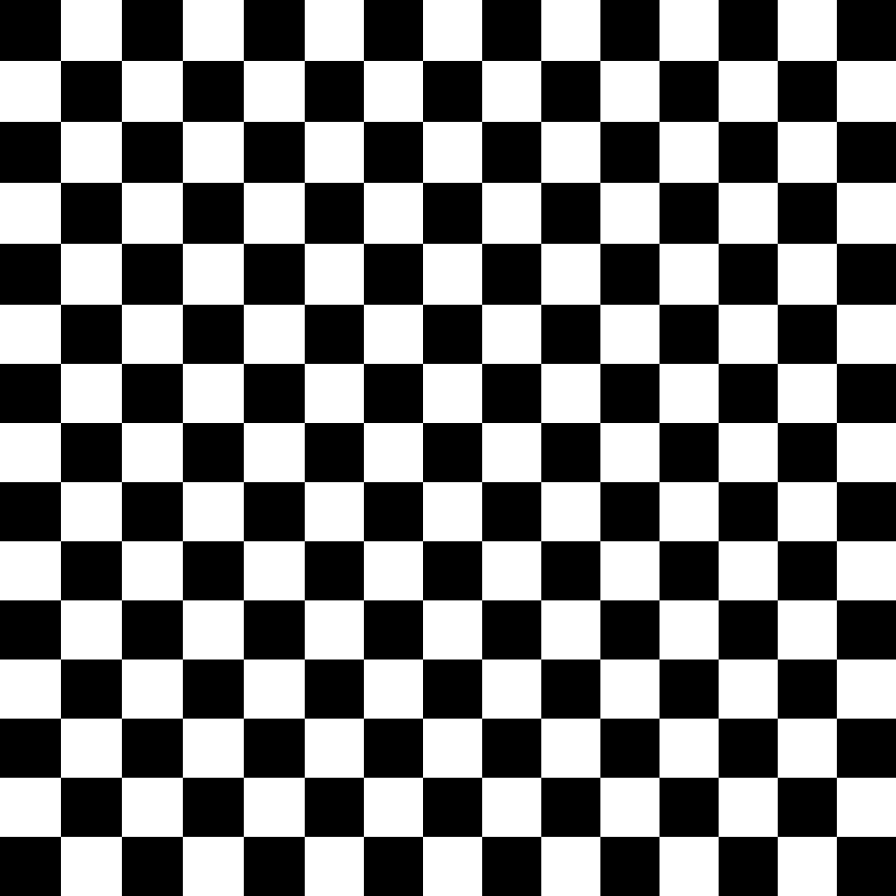
Reproduce this pattern procedurally as a WebGL 1 fragment shader.

```glsl
precision highp float;
// Black and white checkerboard, 15 by 15, with slightly larger cells at the upper left.

uniform vec2 u_resolution;

const float CELLS = 15.0;         // cells along each axis
const float WIDE_CELLS = 5.0;     // larger cells, counted from the upper left
const float WIDE_SIZE = 0.06803;  // side of a larger cell, in canvas units
const vec3 DARK = vec3(0.0);
const vec3 LIGHT = vec3(1.0);

// Smoothed square wave along one axis: +1 in even cells, -1 in odd cells.
float cellWave(float position, float pixel) {
  float split = WIDE_CELLS * WIDE_SIZE;
  float narrowSize = (1.0 - split) / (CELLS - WIDE_CELLS);
  bool isWide = position < split;
  float size = isWide ? WIDE_SIZE : narrowSize;
  float cell = isWide ? position / size : WIDE_CELLS + (position - split) / size;

  float within = fract(cell);
  float edgeDistance = min(within, 1.0 - within) * size;
  float parity = 1.0 - 2.0 * mod(floor(cell), 2.0);
  return parity * clamp(2.0 * edgeDistance / pixel, 0.0, 1.0);
}

void main() {
  vec2 pixel = 1.0 / u_resolution;
  vec2 position = gl_FragCoord.xy * pixel;
  position.y = 1.0 - position.y;  // rows run downward from the top

  // The product of both waves alternates the colours.
  float checker = cellWave(position.x, pixel.x) * cellWave(position.y, pixel.y);
  gl_FragColor = vec4(mix(LIGHT, DARK, 0.5 + 0.5 * checker), 1.0);
}
```
